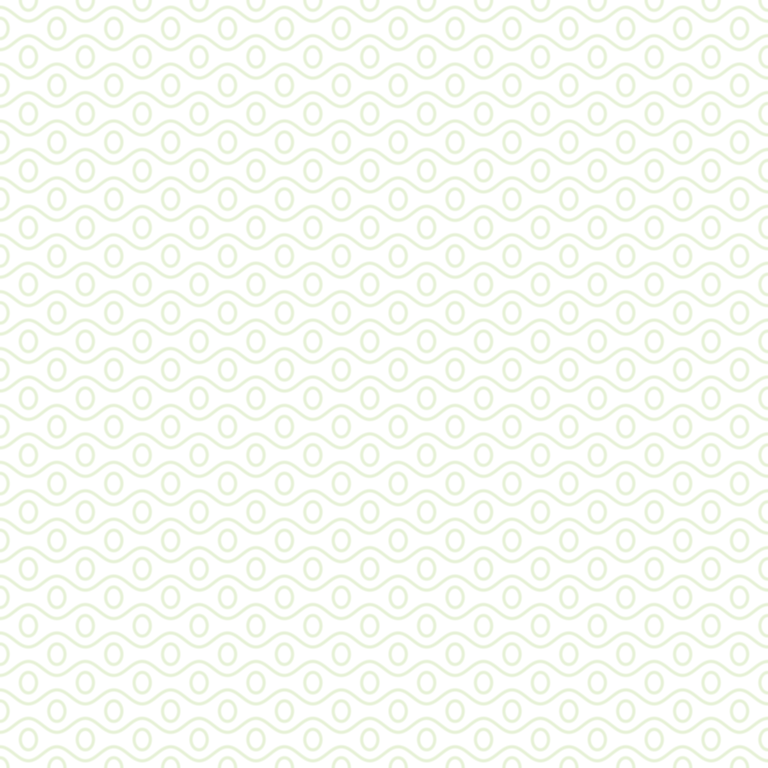
A Shadertoy shader for this pattern:

```glsl
const float TAU = 6.2831853;
const float REPEATS = 13.5;                  // cells across and down
const vec2 OVAL_RADII = vec2(0.142, 0.180);  // in cells
const float WAVE_HEIGHT = 0.123;
const float LINE_CORE = 0.005;
const float LINE_EDGE = 0.050;
const vec3 PAPER = vec3(1.0);
const vec3 INK = vec3(0.902, 0.945, 0.838);

// Approximate distance to an ellipse outline
float ovalDistance(vec2 p, vec2 radii) {
    float k = length(p / radii);
    float slope = length(p / (radii * radii));
    return abs(k * (k - 1.0) / max(slope, 1e-4));
}

// Distance to a cosine wave of period one, corrected for its slope
float waveDistance(vec2 p, float baseline, float height) {
    float offset = p.y - baseline - height * cos(TAU * p.x);
    float slope = TAU * height * sin(TAU * p.x);
    return abs(offset) / sqrt(1.0 + slope * slope);
}

// Half-height rows, each shifted sideways by half a cell
vec2 staggeredCell(vec2 p) {
    float row = floor(p.y * 2.0 + 0.5);
    float x = fract(p.x + 0.5 * row + 0.5) - 0.5;
    return vec2(x, p.y - 0.5 * row);
}

float softLine(float dist, float core, float edge, float pixel) {
    return 1.0 - smoothstep(core, max(edge, core + pixel), dist);
}

void mainImage(out vec4 fragColor, in vec2 fragCoord) {
    float pixel = REPEATS / iResolution.y;
    vec2 cell = staggeredCell(fragCoord * pixel);

    // Mirrored waves swell around each oval
    float oval = ovalDistance(cell, OVAL_RADII);
    float wave = waveDistance(vec2(cell.x, abs(cell.y)), 0.25, WAVE_HEIGHT);

    float ink = softLine(min(oval, wave), LINE_CORE, LINE_EDGE, pixel);
    fragColor = vec4(mix(PAPER, INK, ink), 1.0);
}
```
